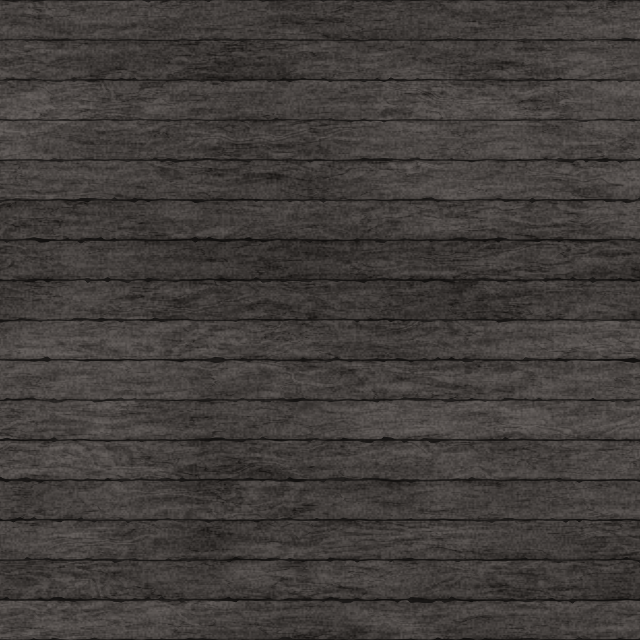
Write a three.js fragment shader that draws this texture.

```glsl
// Dark weathered horizontal wood planks with ragged seams, wavy grain and stains.
#define PLANKS 16.0
#define SEAM_HALF 0.0011
#define EDGE 0.0009
#define BASE_TONE 0.62
#define PLANK_VARIATION 0.30
#define STAIN 1.0
#define FIGURE 0.24
#define STREAK 0.65
#define SPECKLE 0.42
#define WOOD_DARK vec3(0.130, 0.118, 0.110)
#define WOOD_LIGHT vec3(0.350, 0.330, 0.320)
#define SEAM_COLOR vec3(0.055, 0.050, 0.046)

varying vec2 vUv;

float hash(vec2 p) {
  vec3 q = fract(p.xyx * 0.1031);
  q += dot(q, q.yzx + 33.33);
  return fract((q.x + q.y) * q.z);
}

float noise(vec2 p) {
  vec2 i = floor(p);
  vec2 f = fract(p);
  f = f * f * (3.0 - 2.0 * f);
  float low = mix(hash(i), hash(i + vec2(1.0, 0.0)), f.x);
  float high = mix(hash(i + vec2(0.0, 1.0)), hash(i + vec2(1.0, 1.0)), f.x);
  return mix(low, high, f.y);
}

float fbm(vec2 p) {
  float sum = 0.0;
  float amp = 0.5;
  for (int i = 0; i < 4; i++) {
    sum += amp * noise(p);
    p = p * 2.03 + vec2(17.3, 9.1);
    amp *= 0.5;
  }
  return sum / 0.9375;
}

// Wavy growth rings: contour bands of a stretched, warped field.
float ringFigure(vec2 p) {
  float warp = fbm(p * vec2(9.0, 20.0));
  float field = fbm(p * vec2(5.0, 25.0) + warp * vec2(0.8, 1.6));
  float band = abs(fract(field * 8.0) - 0.5) * 2.0;
  return smoothstep(0.25, 0.70, band) - 0.5;
}

// Thin broken cracks along the zero line of a noise field.
float cracks(vec2 p) {
  float field = fbm(p * vec2(16.0, 75.0)) - 0.5;
  float line = 1.0 - smoothstep(0.008, 0.035, abs(field));
  return line * smoothstep(0.45, 0.65, noise(p * vec2(22.0, 50.0) + 31.0));
}

// Seam coverage in x, soft shade beside it in y.
vec2 seam(vec2 uv) {
  float index = floor(uv.y * PLANKS + 0.5);
  float weight = mix(0.45, 1.0, hash(vec2(index, 7.0)));
  float wobble = (noise(vec2(uv.x * 55.0, index * 13.0)) - 0.5) * 0.0016;
  float d = abs(uv.y - index / PLANKS + wobble);
  float side = step(index, uv.y * PLANKS);
  float chip = noise(vec2(uv.x * 95.0, index * 19.0 + side * 5.0));
  chip = pow(chip, 5.0) * 0.0045 * weight;
  float width = SEAM_HALF * (0.55 + 0.6 * weight) + chip;
  float cover = 1.0 - smoothstep(width - EDGE, width + EDGE, d);
  float worn = 0.65 + 0.35 * noise(vec2(uv.x * 30.0, index * 11.0));
  return vec2(cover * worn * (0.55 + 0.45 * weight), exp(-d * 260.0) * weight);
}

void main() {
  vec2 uv = vUv;
  float plank = floor(min(uv.y, 0.9999) * PLANKS);
  float seed = hash(vec2(plank, 3.0));
  vec2 grainUv = uv + vec2(seed * 37.0, plank * 1.7);

  // Plank shade and broad stains, partly broken at each board
  float tone = BASE_TONE + (seed - 0.5) * PLANK_VARIATION;
  float sharedStain = fbm(uv * vec2(3.2, 6.0) + vec2(4.7, 2.3));
  float boardStain = fbm(grainUv * vec2(4.0, 7.0));
  tone += (mix(sharedStain, boardStain, 0.4) - 0.5) * STAIN;

  // Ring figure shows in patches, fine fibres everywhere
  float patches = smoothstep(0.30, 0.65, noise(grainUv * vec2(6.0, 18.0) + 8.0));
  tone += ringFigure(grainUv) * FIGURE * mix(0.35, 1.0, patches);
  float waviness = noise(grainUv * vec2(14.0, 22.0)) * 0.012;
  vec2 fibreUv = grainUv + vec2(0.0, waviness);
  tone += (fbm(fibreUv * vec2(14.0, 130.0)) - 0.5) * STREAK;

  // Dark pores, cracks and grit
  float pores = smoothstep(0.70, 0.90, noise(fibreUv * vec2(60.0, 350.0)));
  tone -= pores * 0.20 + cracks(grainUv) * 0.24;
  tone += (noise(uv * 330.0) - 0.5) * SPECKLE;

  vec2 gap = seam(uv);
  tone -= gap.y * 0.22;
  vec3 color = mix(WOOD_DARK, WOOD_LIGHT, clamp(tone, -0.15, 1.2));
  color = mix(color, SEAM_COLOR, gap.x);
  gl_FragColor = vec4(color, 1.0);
}
```
